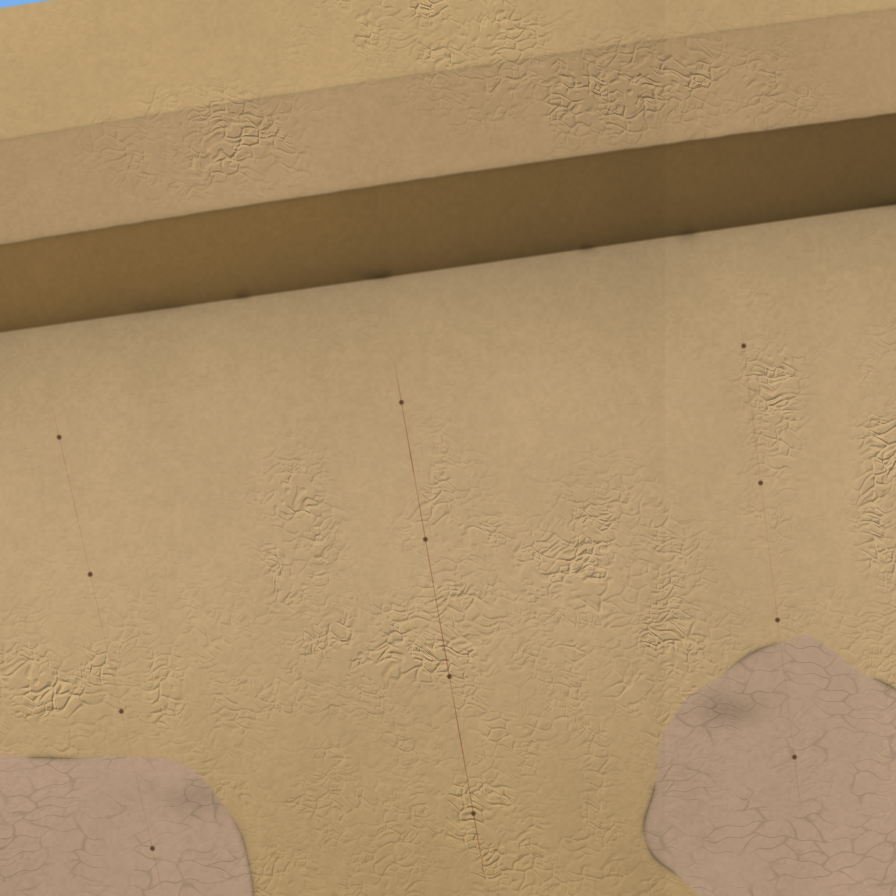
Give the GLSL for this texture, as a Shadertoy shader.

```glsl
// A weathered stucco wall under a sloping parapet, with two bare plaster patches.
// Slanted bands form parapet and soffit; broken cellular cracks are embossed into
// flaking paint, and short loops place rough areas, nails and hairlines.
#define WALL vec3(0.728, 0.618, 0.458)
#define LEDGE vec3(0.675, 0.563, 0.410)
#define SOFFIT vec3(0.445, 0.347, 0.208)
#define PLASTER vec3(0.690, 0.580, 0.480)
#define SKY vec3(0.48, 0.69, 0.92)
#define FLAKE_SCALE vec2(52.0, 72.0)
#define RELIEF 0.30
#define GRAIN 0.06

// Rough areas: centre, then radii
const vec4 ROUGH[12] = vec4[12](
  vec4(0.24, 0.84, 0.10, 0.05), vec4(0.49, 0.97, 0.12, 0.06),
  vec4(0.71, 0.90, 0.18, 0.05), vec4(0.33, 0.40, 0.04, 0.08),
  vec4(0.51, 0.39, 0.05, 0.10), vec4(0.67, 0.35, 0.10, 0.10),
  vec4(0.46, 0.28, 0.14, 0.05), vec4(0.08, 0.22, 0.14, 0.06),
  vec4(0.73, 0.26, 0.07, 0.07), vec4(0.55, 0.10, 0.06, 0.10),
  vec4(0.99, 0.46, 0.03, 0.13), vec4(0.86, 0.54, 0.03, 0.12));

vec2 hash2(vec2 p) {
  vec3 q = fract(p.xyx * vec3(0.1031, 0.1030, 0.0973));
  q += dot(q, q.yzx + 33.33);
  return fract((q.xx + q.yz) * q.zy);
}
// Soft value noise, used for stains and grain
float blotch(vec2 p) {
  vec2 i = floor(p), f = fract(p);
  f *= f * (3.0 - 2.0 * f);
  return mix(mix(hash2(i).x, hash2(i + vec2(1, 0)).x, f.x),
             mix(hash2(i + vec2(0, 1)).x, hash2(i + 1.0).x, f.x), f.y);
}
// Gap between the two nearest cell points: zero along a crack
float cellGap(vec2 p) {
  float near = 9.0, next = 9.0;
  for (int k = 0; k < 9; k++) {
    vec2 c = floor(p) + vec2(k % 3 - 1, k / 3 - 1);
    float d = length(c + 0.1 + 0.8 * hash2(c) - p);
    next = min(next, max(near, d));
    near = min(near, d);
  }
  return next - near;
}
vec2 warp(vec2 p) {
  return p + 0.005 * sin(p.yx * vec2(61, 47) + 2.0 * sin(p * 29.0))
           + 0.002 * sin(p.yx * vec2(233, 199));
}
// Paint height: cracks that fade along their length, and small pits
float paint(vec2 p) {
  vec2 q = warp(p) * FLAKE_SCALE;
  float wide = smoothstep(0.24, 0.0, cellGap(q)) * smoothstep(0.4, 0.6, blotch(q * 0.9));
  float fine = smoothstep(0.3, 0.0, cellGap(q * 1.9 + 7.0)) * smoothstep(0.45, 0.7, blotch(q * 1.3 + 5.0));
  return -wide - 0.6 * fine - 0.7 * smoothstep(0.55, 0.9, blotch(q * 2.7));
}
// Signed side of the line a to b; positive lies to the left
float side(vec2 p, vec2 a, vec2 b) {
  vec2 d = normalize(b - a);
  return d.x * (p.y - a.y) - d.y * (p.x - a.x);
}
float roundMin(float a, float b) {
  float h = max(0.03 - abs(a - b), 0.0);
  return min(a, b) - h * h / 0.12;
}
float spot(vec2 d) { return exp(-dot(d, d)); }

void mainImage(out vec4 fragColor, in vec2 fragCoord) {
  vec2 uv = fragCoord / iResolution.xy;
  float soft = max(1.0 / iResolution.y, 0.002);
  float tone = 0.965 + 0.042 * blotch(uv * vec2(5, 4)) + 0.028 * blotch(uv * vec2(17, 9));

  // Heights above each slanted edge
  float tilt = uv.y - 0.147 * uv.x - 0.018 * uv.x * (1.0 - uv.x) + 0.001 * blotch(uv * 60.0);
  float ledgeTop = tilt - 0.844, lip = tilt - 0.727, base = uv.y - 0.143 * uv.x - 0.629;
  float onWall = smoothstep(soft, -soft, base), aboveLip = smoothstep(-soft, soft, lip);

  // Main wall, darker near the soffit and warmer at the foot
  vec3 col = WALL * tone * (1.0 - 0.15 * exp(min(base, 0.0) * 13.0));
  col *= mix(vec3(0.94, 0.925, 0.87), vec3(1), smoothstep(0.0, 0.4, uv.y));

  // Plaster patches as rounded intersections of half planes
  vec2 q = uv + 0.008 * (vec2(blotch(uv * 24.0), blotch(uv * 24.0 + 9.0)) - 0.5);
  float right = roundMin(side(q, vec2(0.742, 0.205), vec2(0.714, 0.05)),
                         side(q, vec2(0.87, 0.295), vec2(0.738, 0.202)));
  right = roundMin(right, min(0.293 - q.y, side(q, vec2(1, 0.228), vec2(0.905, 0.289))));
  right = roundMin(right, side(q, vec2(0.714, 0.055), vec2(0.785, 0)));
  float left = roundMin(roundMin(0.157 - q.y, 0.283 - q.x), side(q, vec2(0.28, 0.06), vec2(0.21, 0.153)));
  float inside = max(left, right), bare = smoothstep(-0.003, 0.003, inside);
  float smudge = spot((uv - vec2(0.2, 0.11)) / vec2(0.06, 0.02)) + spot((uv - vec2(0.81, 0.21)) / vec2(0.05, 0.02));
  float crack = smoothstep(0.14, 0.0, cellGap(warp(uv) * vec2(24, 60))) * smoothstep(0.2, 0.7, blotch(uv * 31.0));
  col = mix(col, PLASTER * (tone - 0.16 * smudge * blotch(uv * 30.0) - 0.09 * crack), bare);
  col *= 1.0 - 0.3 * exp(-abs(inside) / 0.002) * smoothstep(0.5, 0.8, blotch(uv * 19.0));

  // Soffit, parapet faces and the grime along their edges
  vec3 under = SOFFIT * tone * mix(1.14, 0.9, uv.x) * (1.0 - 0.2 * exp(-max(base, 0.0) * 40.0));
  col = mix(under, col, onWall);
  col = mix(col, tone * mix(LEDGE, WALL * vec3(1, 0.99, 0.95), smoothstep(-0.003, 0.003, ledgeTop)), aboveLip);
  col *= 1.0 - 0.14 * exp(-abs(lip) / 0.003) - 0.08 * exp(-abs(ledgeTop) / 0.002);
  col *= 1.0 - exp(-abs(base) / 0.005) * (0.06 + 0.4 * smoothstep(0.65, 0.9, blotch(uv * vec2(26, 40))));

  // Embossed flaking paint gathered in the rough areas
  float rough = 0.06 + 0.3 * smoothstep(0.42, 0.2, uv.y);
  for (int i = 0; i < 12; i++) rough = max(rough, spot((uv - ROUGH[i].xy) / ROUGH[i].zw));
  rough *= (0.3 + 0.7 * smoothstep(0.25, 0.65, blotch(uv * 27.0 + 4.0))) * (1.0 - 0.7 * bare);
  float emboss = paint(uv) - paint(uv + vec2(-0.0013, 0.0022));
  col *= 1.0 + RELIEF * rough * max(onWall, aboveLip) * clamp(emboss, -1.0, 0.35);

  // Three leaning hairlines, each with four nail heads
  for (int k = 0; k < 3; k++) {
    float f = float(k);
    vec2 nail = vec2(0.066 + 0.382 * f, 0.512 + f * (0.027 + 0.012 * f)), drop = vec2(0.0347 - 0.0079 * f, -0.153);
    float along = (uv.y - nail.y) / drop.y;
    float line = smoothstep(0.0015, 0.0, abs(uv.x - nail.x - along * drop.x));
    line *= smoothstep(-0.5, 0.1, along) * smoothstep(3.5, 3.2, along) * (0.4 + 0.6 * blotch(vec2(f, uv.y * 35.0)));
    col = mix(col, vec3(0.5, 0.28, 0.2), line * (k == 1 ? 0.5 : 0.14));
    float head = length(uv - nail - clamp(round(along), 0.0, 3.0) * drop);
    col = mix(col, vec3(0.25, 0.16, 0.1), 0.75 * smoothstep(0.004, 0.001, head));
  }

  // Vertical tonal seam, fine grain and the corner of sky
  col *= 1.0 - 0.025 * smoothstep(0.5, 0.742, uv.x) * smoothstep(0.744, 0.741, uv.x);
  col *= 1.0 + GRAIN * (0.6 * blotch(uv * 250.0) + 0.4 * blotch(uv * 110.0) - 0.5);
  fragColor = vec4(mix(col, SKY, smoothstep(-soft, soft, uv.y - 0.991 - 0.155 * uv.x)), 1);
}
```
